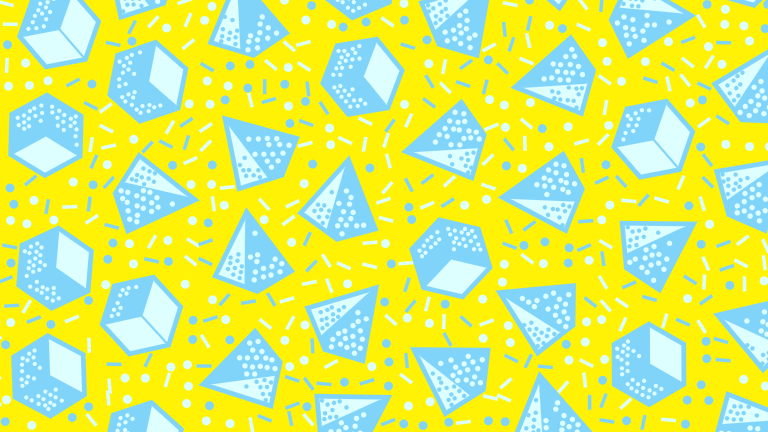
A Shadertoy shader for this pattern:

```glsl
const vec3 YELLOW = vec3(1.0, 0.95, 0.02);
const vec3 BLUE = vec3(0.50, 0.83, 0.98);
const vec3 PALE = vec3(0.87, 1.0, 1.0);

// Pyramid outline, clockwise from the apex, and the foot of its ridge
const vec2 APEX = vec2(-0.112, -0.040);
const vec2 TOP = vec2(0.013, 0.099);
const vec2 CORNER = vec2(0.080, 0.024);
const vec2 BOTTOM = vec2(0.062, -0.087);
const vec2 RIDGE = vec2(0.075, -0.006);

vec2 hash(vec2 p) {
    vec3 q = fract(p.xyx * vec3(0.1031, 0.1030, 0.0973));
    q += dot(q, q.yzx + 33.33);
    return fract((q.xx + q.yz) * q.zy);
}

mat2 turn(float a) {
    float c = cos(a), s = sin(a);
    return mat2(c, -s, s, c);
}

float fill(float d) {
    return clamp(0.5 - d * iResolution.y / 1.1, 0.0, 1.0);
}

// Signed distance to the line ab, positive on its left
float side(vec2 p, vec2 a, vec2 b) {
    return dot(p - a, normalize(vec2(a.y - b.y, b.x - a.x)));
}

float pyramid(vec2 p) {
    return max(max(side(p, APEX, TOP), side(p, TOP, CORNER)),
               max(side(p, CORNER, BOTTOM), side(p, BOTTOM, APEX)));
}

float cube(vec2 p) {
    p = abs(p);
    return max(p.y, dot(p, vec2(0.866, 0.5))) - 0.086;
}

bool isCube(vec2 seed) { return seed.x < 0.5; }

// Cubes mostly face right, pyramids point sideways or up
float heading(vec2 seed) {
    return isCube(seed) ? 2.2 + 0.6 * fract(seed.y * 9.0) - 1.9 * step(0.78, seed.y) : -3.6 * seed.y;
}

// Distance to the nearest solid on staggered, jittered columns
float solids(vec2 p, out vec2 local, out vec2 seed) {
    const vec2 cell = vec2(0.233, 0.267);
    float column = floor(p.x / cell.x), best = 1e3;
    for (int j = -1; j <= 1; j++)
    for (int i = -1; i <= 1; i++) {
        float x = column + float(i);
        float shift = 0.5 * mod(x, 2.0);
        vec2 id = vec2(x, floor(p.y / cell.y - shift) + float(j));
        vec2 h = hash(id + 41.0), jitter = hash(id + 87.0) - 0.5;
        vec2 centre = (id + vec2(0.5, 0.5 + shift)) * cell + vec2(0.05, 0.05) * jitter;
        vec2 q = turn(heading(h)) * (p - centre);
        float d = isCube(h) ? cube(q) : pyramid(q);
        if (d < best) { best = d; local = q; seed = h; }
    }
    return best;
}

// Stipple lattice: xy = dot centre, z = distance, w = random value
vec4 stipple(vec2 p, float pitch, vec2 seed) {
    vec2 g = p / pitch;
    float shift = 0.5 * mod(floor(g.y), 2.0);
    vec2 id = floor(g + vec2(shift, 0.0));
    vec2 h = hash(id + floor(seed * 90.0) + 60.0);
    vec2 centre = id + 0.5 - vec2(shift, 0.0) + 0.34 * (h - 0.5);
    return vec4(centre * pitch, (length(g - centre) - 0.325) * pitch, fract(h.x * 7.0 + h.y * 5.0));
}

vec3 paintPyramid(vec2 p, vec2 seed) {
    float fold = side(p, APEX, RIDGE);
    bool shaded = fold > 0.0;
    vec3 col = mix(BLUE, PALE, fill(max(pyramid(p) + 0.011, fold + 0.002)));

    vec4 s = stipple(p, shaded ? 0.0188 : 0.0155, seed);
    float inset = side(s.xy, APEX, RIDGE) * (shaded ? 1.0 : -1.0);
    float keep = shaded ? smoothstep(-0.09, 0.03, s.x) : smoothstep(-0.06, 0.05, s.x);
    if (pyramid(s.xy) < -0.013 && inset > 0.007 && s.w < keep)
        col = mix(col, shaded ? PALE : BLUE, fill(s.z));
    return col;
}

vec3 paintCube(vec2 p, vec2 seed) {
    float face = min(floor((atan(p.y, p.x) + 3.14159) / 2.0944), 2.0);
    float a = (face + 0.5) * 2.0944 - 3.14159;
    vec2 axis = vec2(cos(a), sin(a)), across = vec2(-axis.y, axis.x);

    // Plain faces
    if (face < 0.5 || (face > 1.5 && fract(seed.y * 13.0) < 0.25)) {
        float spoke = 0.866 * dot(p, axis) - 0.5 * abs(dot(p, across));
        return mix(BLUE, PALE, fill(max(cube(p) + 0.011, 0.0025 - spoke)));
    }
    // Stippled faces, denser towards the rim and away from the plain face
    vec4 s = stipple(p, 0.0148, seed);
    float along = dot(s.xy, axis);
    float spoke = 0.866 * along - 0.5 * abs(dot(s.xy, across));
    float depth = 0.6 * along + 0.5 * dot(s.xy, vec2(0.5, 0.866));
    bool kept = cube(s.xy) < -0.012 && spoke > 0.006 && s.w < smoothstep(0.012, 0.055, depth);
    return kept ? mix(BLUE, PALE, fill(s.z)) : BLUE;
}

// Dots and short bars in the gaps between the solids
vec3 confetti(vec2 p) {
    vec3 col = YELLOW;
    vec2 base = floor(p / 0.046), local, seed;
    for (int j = -1; j <= 1; j++)
    for (int i = -1; i <= 1; i++) {
        vec2 id = base + vec2(i, j);
        vec2 kind = hash(id + 131.0), jitter = hash(id + 277.0) - 0.5;
        vec2 centre = (id + 0.5 + 0.48 * jitter) * 0.046;
        vec2 q = turn(6.2832 * fract(kind.x * 17.0)) * (p - centre);
        vec2 b = abs(q) - vec2(0.0172, 0.0040);
        bool isDot = kind.x < 0.46;
        float d = isDot ? length(q) - 0.0102 : max(b.x, b.y);
        if (d < 0.005 && solids(centre, local, seed) > (isDot ? 0.014 : 0.016))
            col = mix(col, kind.y < 0.45 ? BLUE : PALE, fill(d));
    }
    return col;
}

void mainImage(out vec4 fragColor, in vec2 fragCoord) {
    vec2 p = fragCoord / iResolution.y, local, seed;
    float d = solids(p, local, seed);
    vec3 solid = isCube(seed) ? paintCube(local, seed) : paintPyramid(local, seed);
    fragColor = vec4(mix(confetti(p), solid, fill(d)), 1.0);
}
```
